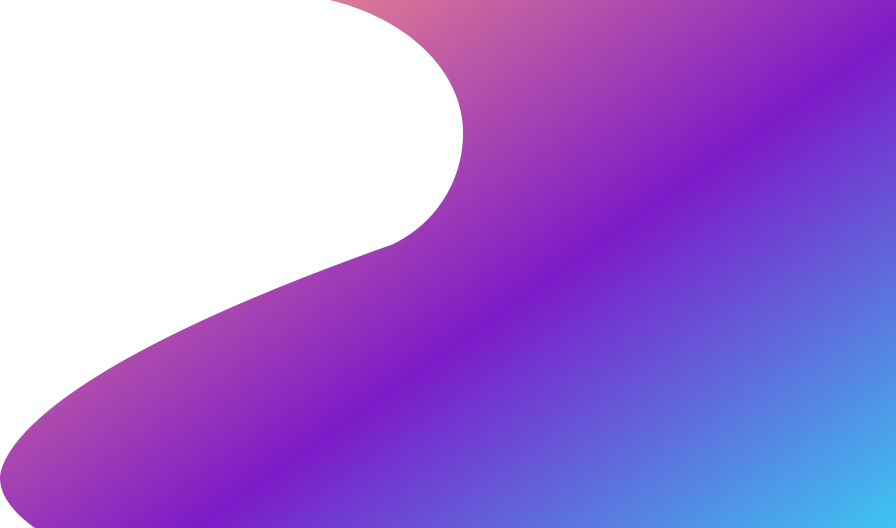
Reproduce this background procedurally as a Shadertoy shader.

```glsl
#define ASPECT 1.699
#define LOBE_TIP vec2(0.878, 0.748)
#define LOBE_TOP_RADII vec2(0.3695, 0.2655)
#define LOBE_LOW_RADIUS 0.2327
#define JOINT vec2(0.7456, 0.5376)
#define VALLEY_Y 0.0951
#define SLOPE_POWER 1.68
#define FOOT_WIDTH 0.066
#define GRADIENT_DIR vec2(0.575, -0.818)
#define CREST 0.213
#define WARM_SPAN 0.60
#define COOL_SPAN 0.763

const vec3 WHITE = vec3(1.0);
const vec3 PINK = vec3(0.83, 0.44, 0.60);
const vec3 VIOLET = vec3(0.49, 0.105, 0.785);
const vec3 CYAN = vec3(0.24, 0.77, 0.95);

// Horizontal inset of an elliptic arc at a height above or below its tip
float arcInset(float height, vec2 radii) {
    float t = height / radii.y;
    return radii.x * (1.0 - sqrt(max(1.0 - t * t, 0.0)));
}

// Right border of the white area at height y
float borderX(float y) {
    if (y > JOINT.y) {
        vec2 radii = y > LOBE_TIP.y ? LOBE_TOP_RADII : vec2(LOBE_LOW_RADIUS);
        return LOBE_TIP.x - arcInset(y - LOBE_TIP.y, radii);
    }
    if (y > VALLEY_Y) {
        float rise = (y - VALLEY_Y) / (JOINT.y - VALLEY_Y);
        return JOINT.x * pow(rise, SLOPE_POWER);
    }
    float fall = 1.0 - y / VALLEY_Y;
    return FOOT_WIDTH * fall * fall;
}

// Diagonal blend from pink through violet to cyan
vec3 diagonalGradient(vec2 p) {
    float offset = dot(p, GRADIENT_DIR) - CREST;
    vec3 warm = mix(VIOLET, PINK, clamp(-offset / WARM_SPAN, 0.0, 1.1));
    vec3 cool = mix(VIOLET, CYAN, clamp(offset / COOL_SPAN, 0.0, 1.0));
    return offset < 0.0 ? warm : cool;
}

void mainImage(out vec4 fragColor, in vec2 fragCoord) {
    vec2 p = fragCoord / iResolution.xy * vec2(ASPECT, 1.0);

    // Signed gap to the border, smoothed over one pixel
    float gap = p.x - borderX(p.y);
    float pixel = max(length(vec2(dFdx(gap), dFdy(gap))), 1e-5);
    float coverage = clamp(gap / pixel + 0.5, 0.0, 1.0);

    fragColor = vec4(mix(WHITE, diagonalGradient(p), coverage), 1.0);
}
```
